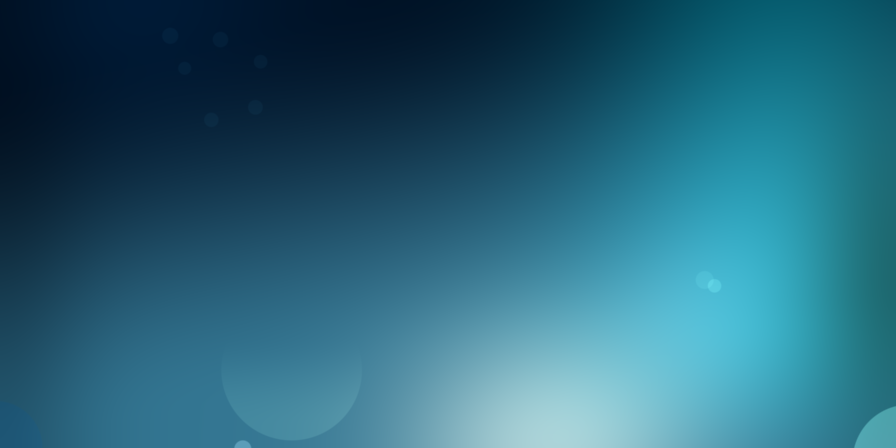
This background is drawn by a Shadertoy shader. Its source:

```glsl
// Deep-water light: a tilted night-to-sea gradient, lit by a teal column and a
// pale glow rising from below, shaded at both sides, with faint bokeh discs.
// Canvas units: x runs 0..2 and y runs 0..1, from the lower left.

const vec3 NIGHT = vec3(0.0, 0.065, 0.14);
const vec3 SEA   = vec3(0.20, 0.46, 0.57);
const vec3 NAVY  = vec3(0.0, 0.04, 0.075);
const vec3 TEAL  = vec3(0.0, 0.25, 0.245);
const vec3 CYAN  = vec3(0.07, 0.04, 0.04);
const vec3 PALE  = vec3(0.47, 0.35, 0.26);
const vec3 LEFT_SHADE  = vec3(0.32, 0.27, 0.25);
const vec3 RIGHT_SHADE = vec3(0.42, 0.37, 0.42);

const float TILT = 0.2;           // how much the horizon climbs to the right
const float GRADIENT_TOP = 0.84;

const vec3 DISC_LIGHT = vec3(0.06, 0.07, 0.05);
const vec3 CORNER_LIGHT = vec3(0.15, 0.21, 0.18);
const vec3 SPECK_LIGHT = vec3(0.012, 0.03, 0.035);
const int SPECK_COUNT = 5;
const vec2 SPECK_CENTER = vec2(0.50, 0.82);

// Gaussian falloff with a separate width on each axis
float glow(vec2 p, vec2 center, vec2 width) {
    vec2 d = (p - center) / width;
    return exp(-dot(d, d));
}

// Filled circle with an edge about two pixels soft
float disc(vec2 p, vec2 center, float radius) {
    float soft = 1.0 / iResolution.y;
    return 1.0 - smoothstep(-soft, soft, length(p - center) - radius);
}

vec3 waterLight(vec2 p) {
    // Tilted base gradient
    float depth = 1.0 - smoothstep(0.0, GRADIENT_TOP, p.y - TILT * p.x);
    vec3 color = mix(NIGHT, SEA, depth);

    // Left edge shade and navy haze above
    color *= 1.0 - LEFT_SHADE * exp(-p.x * p.x / 0.04);
    color += NAVY * glow(p, vec2(0.28, 1.0), vec2(0.35, 0.28));

    // Teal column, faded near the floor
    float column = (p.x - 1.75) / 0.445;
    color += TEAL * exp(-column * column) * smoothstep(-0.15, 0.3, p.y);

    // Light from below
    color += PALE * glow(p, vec2(1.23, 0.0), vec2(0.34, 0.28));
    color += CYAN * glow(p, vec2(1.56, 0.3), vec2(0.2));

    // Right edge shade
    return color * (1.0 - RIGHT_SHADE * glow(p, vec2(2.0, 0.38), vec2(0.21, 0.45)));
}

vec3 bokeh(vec2 p) {
    // Large disc that dissolves upward, and two discs cut by the corners
    float fade = 1.0 - smoothstep(0.05, 0.25, p.y);
    vec3 light = DISC_LIGHT * fade * disc(p, vec2(0.651, 0.174), 0.157);
    light += CORNER_LIGHT * disc(p, vec2(2.03, -0.03), 0.127);
    light += vec3(-0.02, 0.0, 0.03) * disc(p, vec2(-0.01, 0.0), 0.105);

    // Small bright discs
    light += 0.15 * disc(p, vec2(0.542, -0.002), 0.019);
    light += DISC_LIGHT * disc(p, vec2(1.595, 0.362), 0.015);
    light += 0.5 * DISC_LIGHT * disc(p, vec2(1.573, 0.375), 0.02);

    // Loose ring of dim specks
    for (int i = 0; i < SPECK_COUNT; i++) {
        float k = float(i);
        float angle = 4.4 + 1.18 * k;
        float radius = 0.016 + 0.003 * sin(3.0 * k);
        vec2 center = SPECK_CENTER + 0.092 * vec2(cos(angle), sin(angle));
        light += SPECK_LIGHT * disc(p, center, radius);
    }
    light += SPECK_LIGHT * disc(p, vec2(0.38, 0.92), 0.018);
    return light;
}

void mainImage(out vec4 fragColor, in vec2 fragCoord) {
    vec2 p = fragCoord / iResolution.xy * vec2(2.0, 1.0);
    vec3 color = waterLight(p) + bokeh(p);
    fragColor = vec4(clamp(color, 0.0, 1.0), 1.0);
}
```
